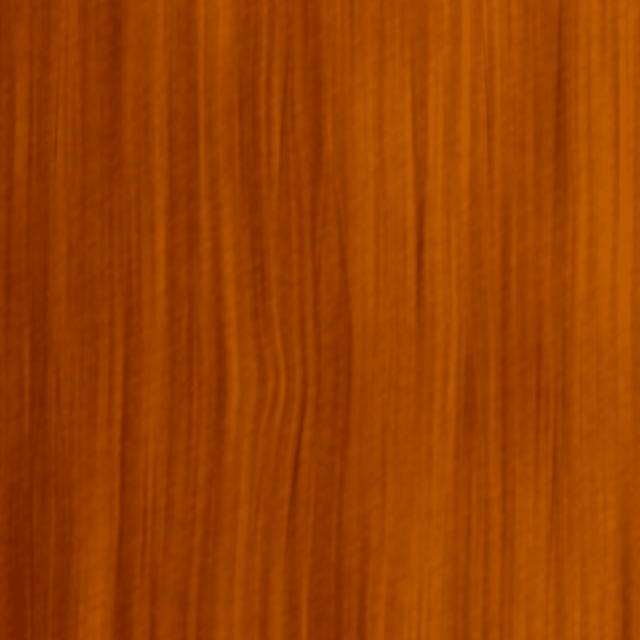
Reproduce this texture procedurally as a Shadertoy shader.

```glsl
// Polished reddish-orange wood with upright grain: stretched noise layers make
// the bands and fibres, a warp bends them around a small knot, and scattered
// pointed arches and dark veins add figure. Tone is mapped onto a brown ramp.

float hash(vec2 p) {
    return fract(sin(dot(p, vec2(127.1, 311.7))) * 43758.5453);
}

// Smooth value noise in -1..1
float noise(vec2 p) {
    vec2 cell = floor(p), f = fract(p);
    f = f * f * (3.0 - 2.0 * f);
    float low = mix(hash(cell), hash(cell + vec2(1, 0)), f.x);
    float high = mix(hash(cell + vec2(0, 1)), hash(cell + vec2(1, 1)), f.x);
    return 2.0 * mix(low, high, f.y) - 1.0;
}

// Slow sideways wander of the grain, plus a kink at the knot
vec2 bendGrain(vec2 p) {
    float shift = 0.010 * noise(p * vec2(3.0, 2.2) + 7.0)
                + 0.003 * noise(p * vec2(10.0, 6.0) + 31.0);
    vec2 k = (p - vec2(0.43, 0.40)) / vec2(0.05, 0.07);
    shift -= 0.015 * exp(-dot(k, k));
    return vec2(p.x + shift, p.y);
}

// Long fibres from medium to hair-fine, all drawn out along the trunk
float grain(vec2 p) {
    float tone = 0.50 * noise(p * vec2(13.0, 1.0) + 11.0);
    tone += 0.65 * noise(p * vec2(29.0, 1.2) + 23.0);
    tone += 0.75 * noise(p * vec2(57.0, 1.6) + 35.0);
    tone += 0.75 * noise(p * vec2(93.0, 2.4) + 47.0);
    tone += 0.60 * noise(p * vec2(141.0, 5.0) + 83.0);
    return tone;
}

// Nested pointed arches where the cut grazes the growth rings
float arches(vec2 p) {
    float tone = 0.0;
    for (float i = 0.0; i < 4.0; i++) {
        vec2 centre = vec2(0.08 + 0.215 * i, 0.15 + 0.55 * hash(vec2(i, 4.0)));
        vec2 d = p - centre;
        float rise = d.y + 10.0 * sqrt(d.x * d.x + 0.00005);
        float ring = noise(vec2(rise * 16.0, i * 9.0 + 0.5));
        float fade = exp(-pow(d.x / 0.03, 2.0) - pow(d.y / 0.2, 2.0));
        tone += 0.9 * ring * fade;
    }
    return tone;
}

// Short dark veins that taper at both ends
float veins(vec2 p) {
    float tone = 0.0;
    for (float i = 0.0; i < 18.0; i++) {
        float x = hash(vec2(i, 1.0));
        // Every third vein gathers by the knot
        if (mod(i, 3.0) < 0.5) x = 0.38 + 0.09 * x;
        float y = 0.1 + 0.8 * hash(vec2(i, 2.0));
        float along = (p.y - y) / (0.06 + 0.10 * hash(vec2(i, 3.0)));
        float lean = 0.12 * (hash(vec2(i, 5.0)) - 0.4);
        float across = p.x - x - lean * (p.y - y);
        float width = 0.0025 + 0.0035 * hash(vec2(i, 6.0));
        tone += exp(-pow(across / width, 2.0) - along * along);
    }
    return tone;
}

// Lighting and heartwood: dark left edge, bright right, dim patch at the right
float broadTone(vec2 uv) {
    float tone = 2.1 * (uv.x - 0.47) + 0.9 * (uv.y - 0.5);
    tone -= 1.0 * exp(-uv.x * 20.0);
    vec2 patchOffset = (uv - vec2(0.80, 0.42)) / vec2(0.045, 0.30);
    tone -= 1.3 * exp(-dot(patchOffset, patchOffset));
    tone += 0.7 * noise(uv * vec2(5.0, 1.4) + 3.0);
    tone += 0.4 * noise(uv * vec2(9.0, 5.0) + 61.0);
    return tone;
}

void mainImage(out vec4 fragColor, in vec2 fragCoord) {
    vec2 uv = fragCoord / iResolution.xy;
    vec2 p = bendGrain(uv);
    float tone = broadTone(uv) + 1.1 * grain(p) + arches(p) - 1.3 * veins(p);

    // Slanted pores and soft mottling
    tone += 0.32 * noise(vec2(uv.x * 70.0, uv.y * 95.0 - uv.x * 45.0));
    tone += 0.24 * noise(uv * vec2(150.0, 120.0) + 19.0);
    tone = clamp(tone + 0.12, -2.7, 2.3);

    vec3 middleBrown = vec3(0.606, 0.252, 0.0);
    vec3 toneStep = vec3(0.052, 0.042, 0.003);
    fragColor = vec4(max(middleBrown + toneStep * tone, 0.0), 1.0);
}
```
